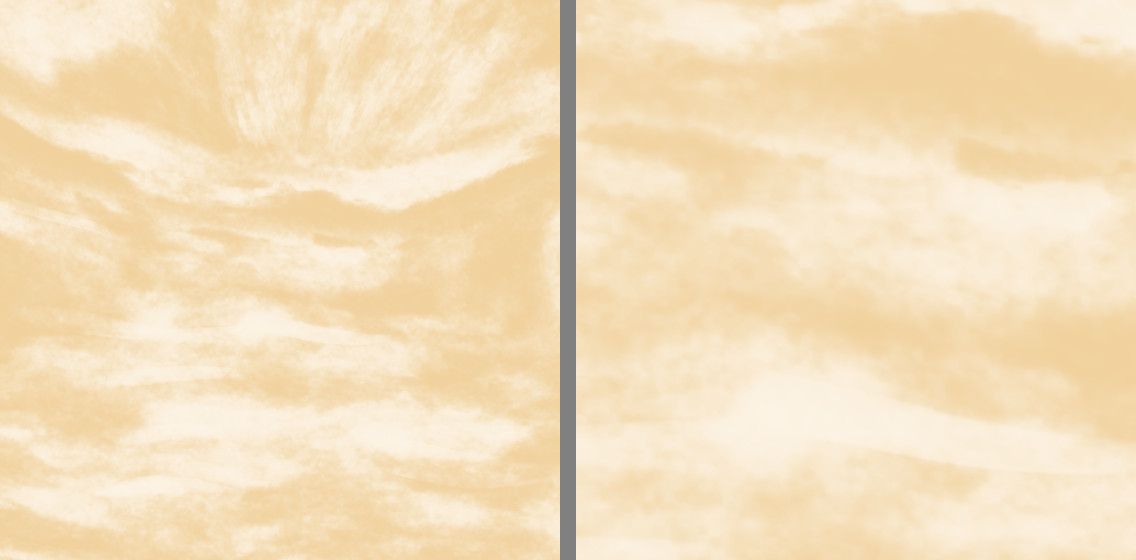
Left: the whole. Right: its middle third, enlarged.
This texture is drawn by a WebGL 2 fragment shader. Its source:

```glsl
#version 300 es
precision highp float;

uniform vec2 u_resolution;
out vec4 fragColor;

#define OCTAVES 6
#define STREAK_SCALE vec2(4.2, 14.0)
#define FAN_SCALE vec2(5.5, 5.5)
#define FAN_FOCUS vec2(0.56, 0.50)
#define ARC_HEIGHT 0.615
#define ARC_BEND 0.42
#define CONTRAST 9.2
#define BALANCE -0.12
#define GRAIN 0.55
#define DARK_OCHRE vec3(0.942, 0.812, 0.598)
#define MID_CREAM vec3(0.960, 0.872, 0.723)
#define PALE_IVORY vec3(0.992, 0.962, 0.915)

// Random cell offset (xy) and cell value (z)
vec3 hash3(vec2 cell) {
    vec3 h = fract(cell.xyx * vec3(0.1031, 0.1030, 0.0973));
    h += dot(h, h.yxz + 33.33);
    return fract((h.xxy + h.yzz) * h.zyx);
}

// Cellular noise whose cell values melt into each other
float softCells(vec2 p) {
    vec2 cell = floor(p);
    vec2 local = p - cell;
    float total = 0.0;
    float weights = 0.0;
    for (int j = -1; j <= 1; j++) {
        for (int i = -1; i <= 1; i++) {
            vec2 neighbour = vec2(i, j);
            vec3 h = hash3(cell + neighbour);
            vec2 d = neighbour + 0.15 + 0.7 * h.xy - local;
            float w = exp(-7.0 * dot(d, d));
            total += w * h.z;
            weights += w;
        }
    }
    return total / weights;
}

// Layers grow finer and less stretched, which frays the streak edges
float layeredCells(vec2 p, vec2 growth) {
    float sum = 0.0;
    float norm = 0.0;
    float amplitude = 1.0;
    for (int i = 0; i < OCTAVES; i++) {
        sum += amplitude * softCells(p);
        norm += amplitude;
        amplitude *= 0.6;
        p = p * growth + vec2(17.3, 41.7);
    }
    return sum / norm;
}

// Slow sine drift that keeps the layers from running straight
vec2 drift(vec2 p) {
    return vec2(0.020 * sin(9.0 * p.y + 2.0 * p.x),
                0.008 * sin(7.0 * p.x + 5.0 * p.y) + 0.005 * sin(19.0 * p.x - 8.0 * p.y));
}

float bump(float d, float width) {
    return exp(-d * d / (width * width));
}

void main() {
    vec2 uv = gl_FragCoord.xy / u_resolution;
    vec2 p = uv + drift(uv);

    // Bedding: gently tilted below, sagging like a bowl above
    float tilted = p.y + 0.09 * (p.x - 0.5);
    float sagging = p.y - ARC_BEND * (p.x - 0.56) * (p.x - 0.56);
    float bed = mix(tilted, sagging, smoothstep(0.42, 0.58, p.y));
    float streaks = layeredCells(vec2(p.x, bed) * STREAK_SCALE, vec2(2.1, 1.75));

    // Streaks fanning out across the top
    vec2 q = p - FAN_FOCUS;
    vec2 polar = vec2(length(q), atan(q.x, q.y));
    float fan = layeredCells(polar * FAN_SCALE + 60.0, vec2(2.0, 1.95));
    float tone = mix(streaks, fan, smoothstep(0.70, 0.80, sagging)) - 0.5;
    tone = tone * CONTRAST + BALANCE;

    // Ochre arc with broken, ragged pale veins on either side
    float d = sagging - ARC_HEIGHT + 0.13 * (streaks - 0.5);
    float breaks = smoothstep(0.25, 0.6, softCells(vec2(p.x * 7.0, bed * 9.0) + 31.0));
    tone -= 1.3 * bump(d, 0.030);
    tone += (0.4 + 1.2 * breaks) * bump(d - 0.058, 0.016);
    tone += (0.2 + 0.8 * breaks) * bump(d + 0.046, 0.013);

    // Cloudy pale pool beneath the arc
    tone += 1.2 * bump(p.x - 0.52, 0.26) * bump(p.y - 0.53, 0.045);

    // Thin pale threads, sparse and nearly level
    float thread = softCells(vec2(p.x * 4.5, bed * 30.0) + 80.0);
    tone += 1.1 * smoothstep(0.66, 0.88, thread) * (1.0 - smoothstep(0.5, 0.7, sagging));

    // Fine mottling
    tone += GRAIN * (softCells(uv * 150.0) + softCells(uv * 85.0 + 9.0) - 1.0);

    // Soft saturation, then a three-colour ramp
    float level = 0.59 * tone * inversesqrt(1.0 + 0.35 * tone * tone);
    vec3 colour = level < 0.0 ? mix(MID_CREAM, DARK_OCHRE, -level)
                              : mix(MID_CREAM, PALE_IVORY, level * (0.6 + 0.4 * level));
    fragColor = vec4(colour, 1.0);
}
```
